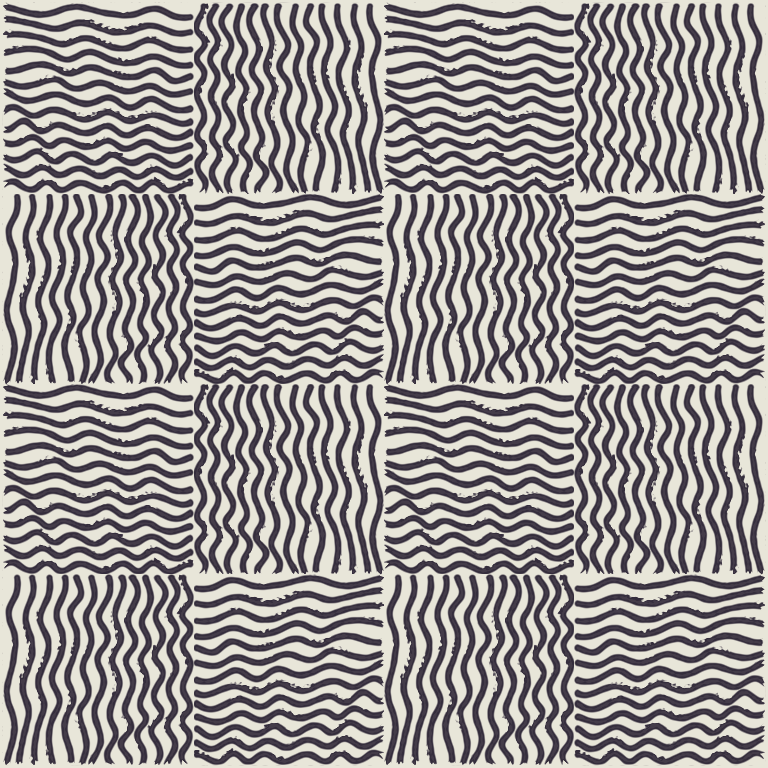
Reproduce this pattern procedurally as a Shadertoy shader.

```glsl
// Basketweave of hand-brushed wavy strokes, alternating direction per block.

const vec3 PAPER = vec3(0.91, 0.90, 0.85);
const vec3 INK_EDGE = vec3(0.205, 0.175, 0.235);
const vec3 INK_CORE = vec3(0.265, 0.235, 0.285);

const float BLOCKS = 4.0;         // blocks across and down
const float BLOCK_SIZE = 0.248;   // block side, in canvas units
const float LAST_STROKE = 12.0;   // index of the top stroke in a block

// Lengths below are in block units.
const float HALF_WIDTH = 0.0166;
const float STROKE_START = 0.010;
const float STROKE_END = 0.982;
const float TOOTH_DEPTH = 0.030;
const float WEAR_DEPTH = 0.022;
const float CREST_AT = 0.78;
const vec2 WAVE_COUNT = vec2(5.4, 2.4);   // bottom, top
const vec2 WAVE_HEIGHT = vec2(0.021, 0.021);
const float TAU = 6.2831853;

vec2 hashGradient(vec2 cell) {
    vec3 h = fract(cell.xyx * vec3(0.1031, 0.1030, 0.0973));
    h += dot(h, h.yzx + 33.33);
    float angle = TAU * fract((h.x + h.y) * h.z);
    return vec2(cos(angle), sin(angle));
}

float gradientNoise(vec2 p) {
    vec2 i = floor(p), f = fract(p);
    vec2 w = f * f * f * (f * (f * 6.0 - 15.0) + 10.0);
    vec2 e = vec2(1.0, 0.0);
    float a = dot(hashGradient(i), f);
    float b = dot(hashGradient(i + e.xy), f - e.xy);
    float c = dot(hashGradient(i + e.yx), f - e.yx);
    float d = dot(hashGradient(i + e.xx), f - e.xx);
    return mix(mix(a, b, w.x), mix(c, d, w.x), w.y);
}

// Height of a stroke's centre line at position u along the block.
float strokeCentre(float u, float index) {
    float t = index / LAST_STROKE;
    float left = 0.040 + 0.970 * t - 0.042 * t * t;
    float right = 0.036 + 0.775 * t + 0.130 * t * t;
    float drift = 0.35 * gradientNoise(vec2(u * 3.0 + 4.7, index * 0.37 + 1.3));
    float swell = 1.0 + 0.7 * gradientNoise(vec2(u * 4.0 + 9.1, index * 0.73 + 5.2));
    float phase = mix(WAVE_COUNT.x, WAVE_COUNT.y, t) * (u - CREST_AT) + drift;
    float height = mix(WAVE_HEIGHT.x, WAVE_HEIGHT.y, t) * swell;
    return mix(left, right, u) + height * cos(TAU * phase);
}

// Signed distance to one stroke: ragged start, round end, worn upper edge.
float strokeDistance(vec2 q, float index) {
    const float STEP = 0.004;
    float u = clamp(q.x, 0.0, STROKE_END);
    float centre = strokeCentre(u, index);
    float slope = (strokeCentre(u + STEP, index) - centre) / STEP;
    float across = (q.y - centre) * inversesqrt(1.0 + slope * slope);
    float d = length(vec2(max(q.x - STROKE_END, 0.0), across)) - HALF_WIDTH;

    // Dry bristle marks come in short patches along the upper edge
    float patchMask = smoothstep(0.16, 0.32, gradientNoise(vec2(u * 7.0, index * 7.37 + 2.6)));
    float bristle = gradientNoise(vec2(q.x * 42.0, q.y * 60.0 + index * 11.0));
    d += WEAR_DEPTH * patchMask * smoothstep(0.0, 0.010, across) * bristle;
    d += 0.004 * gradientNoise(vec2(q.x * 20.0, across * 12.0 + index * 5.3));

    // Torn teeth where the brush lifts
    float tooth = gradientNoise(vec2(across * 70.0 + 0.5, index * 3.71 + 0.4));
    return max(d, STROKE_START + TOOTH_DEPTH * tooth - q.x);
}

float blockDistance(vec2 q) {
    float nearest = 1.0;
    float guess = round((q.y - 0.04 + 0.05 * q.x) / 0.93 * LAST_STROKE);
    for (float k = -2.0; k <= 2.0; k++) {
        float index = clamp(guess + k, 0.0, LAST_STROKE);
        nearest = min(nearest, strokeDistance(q, index));
    }
    return nearest;
}

void mainImage(out vec4 fragColor, in vec2 fragCoord) {
    vec2 grid = (fragCoord / iResolution.xy - 0.5) / BLOCK_SIZE + 0.5 * BLOCKS;
    float pixel = 1.0 / (BLOCK_SIZE * min(iResolution.x, iResolution.y));

    // Turn and mirror each block within its two-by-two repeat
    vec2 cell = mod(floor(grid), 2.0);
    vec2 q = fract(grid);
    if (cell.y < 0.5) q.x = 1.0 - q.x;
    if (cell.x == cell.y) q = q.yx;

    float d = blockDistance(q);
    float coverage = 1.0 - smoothstep(-pixel, pixel, d);
    vec2 margin = abs(grid - 0.5 * BLOCKS) - 0.5 * BLOCKS;
    coverage *= 1.0 - smoothstep(-pixel, pixel, max(margin.x, margin.y));

    // Ink pools darker along the stroke edges
    float mottle = 0.008 * gradientNoise(q * 45.0);
    float core = smoothstep(0.008, 0.014, -d + mottle);
    vec3 ink = mix(INK_EDGE, INK_CORE, core);
    fragColor = vec4(mix(PAPER, ink, coverage), 1.0);
}
```
